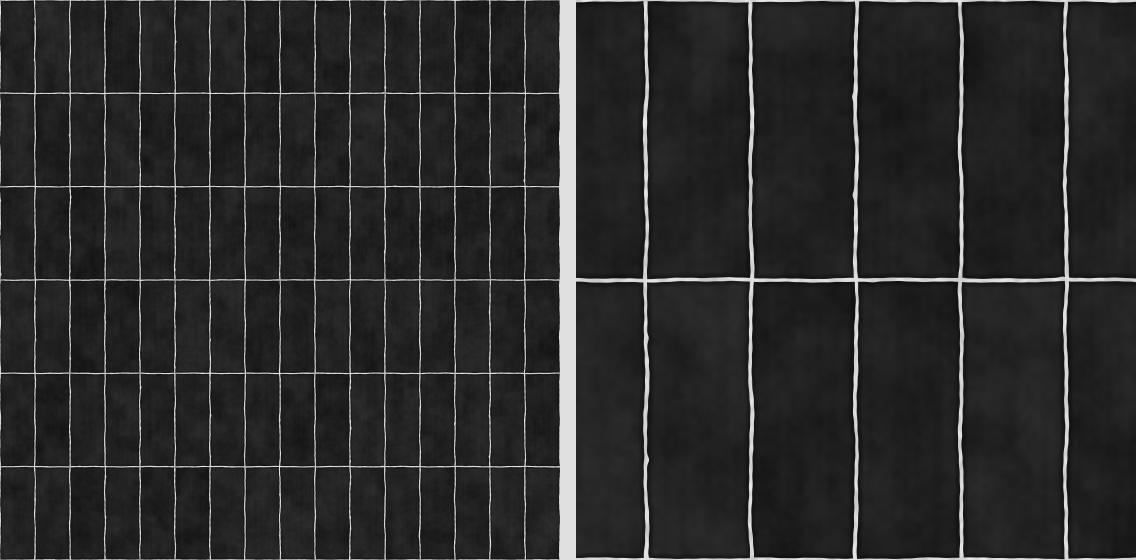
Left: the whole. Right: its middle third, enlarged.
Write a WebGL 2 fragment shader that draws this texture.

```glsl
#version 300 es
precision highp float;

uniform vec2 u_resolution;
out vec4 outColor;

// Layout, in canvas units
const vec2 GRID = vec2(16.0, 6.0);
const float HALF_GAP = 0.00108;
const float WANDER = 0.0005;
const float RAGGED = 0.00028;
const float CHIP = 0.0012;
const float RIM_WIDTH = 0.004;

// Tones
const vec3 GLAZE = vec3(0.129);
const vec3 GROUT = vec3(0.84);
const float RIM_SHADE = 0.62;
const float TILE_VARIATION = 0.030;
const float CLOUD = 0.055;
const float MOTTLE = 0.026;
const float STREAK = 0.016;
const float GRAIN = 0.018;
const float GROUT_GRAIN = 0.16;

const float TAU = 6.283185;

float hash(vec2 p) {
    vec3 q = fract(p.xyx * vec3(0.1031, 0.1030, 0.0973));
    q += dot(q, q.yzx + 33.33);
    return fract((q.x + q.y) * q.z);
}

// Soft cellular noise: random tones blended around jittered points, wraps at count
float blotches(vec2 uv, vec2 count, float seed) {
    vec2 p = uv * count;
    vec2 cell = floor(p);
    float tone = 0.0;
    float total = 0.0;
    for (int y = -1; y <= 1; y++) {
        for (int x = -1; x <= 1; x++) {
            vec2 neighbour = cell + vec2(x, y);
            vec2 id = mod(neighbour, count) + seed;
            vec2 point = neighbour + 0.25 + 0.5 * vec2(hash(id + 11.3), hash(id + 47.9));
            vec2 offset = p - point;
            float weight = exp(-3.5 * dot(offset, offset));
            tone += weight * hash(id);
            total += weight;
        }
    }
    return tone / total;
}

// Inward wear along one side of a tile: layered sines plus rare chips
float edgeWear(float along, float seed) {
    float phase = TAU * hash(vec2(seed, 3.7));
    float wave = 0.5 * sin(along * 70.0 + phase)
               + 0.3 * sin(along * 230.0 + phase * 2.3)
               + 0.4 * sin(along * 610.0 + phase * 5.1);
    float chip = 0.5 + 0.5 * sin(along * 95.0 + phase * 3.7);
    chip *= 0.65 + 0.35 * sin(along * 430.0 + phase * 1.9);
    float strength = pow(hash(vec2(seed, 19.1)), 3.0);
    return RAGGED * wave + CHIP * strength * pow(chip, 5.0);
}

// Signed distance to the worn tile outline, positive inside
float tileDistance(vec2 local, vec2 size, float seed) {
    float left = local.x - edgeWear(local.y, seed + 1.0);
    float right = size.x - local.x - edgeWear(local.y, seed + 2.0);
    float bottom = local.y - 0.6 * edgeWear(local.x, seed + 3.0);
    float top = size.y - local.y - 0.6 * edgeWear(local.x, seed + 4.0);
    return min(min(left, right), min(bottom, top)) - HALF_GAP;
}

void main() {
    vec2 uv = gl_FragCoord.xy / u_resolution;
    float pixel = 1.0 / min(u_resolution.x, u_resolution.y);

    // Slight drift of the joints, periodic over the canvas
    vec2 drift = sin(TAU * (uv.yx * vec2(11.0, 9.0) + uv * vec2(5.0, 2.0)))
               + 0.6 * sin(TAU * (uv.yx * vec2(23.0, 31.0) + uv * vec2(7.0, 3.0)));
    vec2 p = (uv + WANDER * drift * vec2(1.0, 0.6)) * GRID;
    vec2 tile = mod(floor(p), GRID);
    vec2 size = 1.0 / GRID;
    float seed = floor(hash(tile + 5.0) * 197.0);
    float inside = tileDistance(fract(p) * size, size, seed);

    // Glaze: tone per tile, clouds, faint vertical streaks and grain
    float tone = TILE_VARIATION * (hash(tile + 71.0) - 0.5);
    tone += CLOUD * (blotches(uv, vec2(40.0, 36.0), seed) - 0.5);
    tone += MOTTLE * (blotches(uv, vec2(104.0), seed + 31.0) - 0.5);
    tone += STREAK * (blotches(uv, vec2(288.0, 14.0), seed + 57.0) - 0.5);
    float grain = blotches(uv, vec2(256.0), 7.0) - 0.5;
    vec3 glaze = GLAZE + tone + GRAIN * grain;
    glaze *= mix(RIM_SHADE, 1.0, smoothstep(0.0, RIM_WIDTH, inside));

    // Joints
    vec3 grout = GROUT + GROUT_GRAIN * grain;
    float coverage = clamp(inside / pixel + 0.5, 0.0, 1.0);
    outColor = vec4(mix(grout, glaze, coverage), 1.0);
}
```
